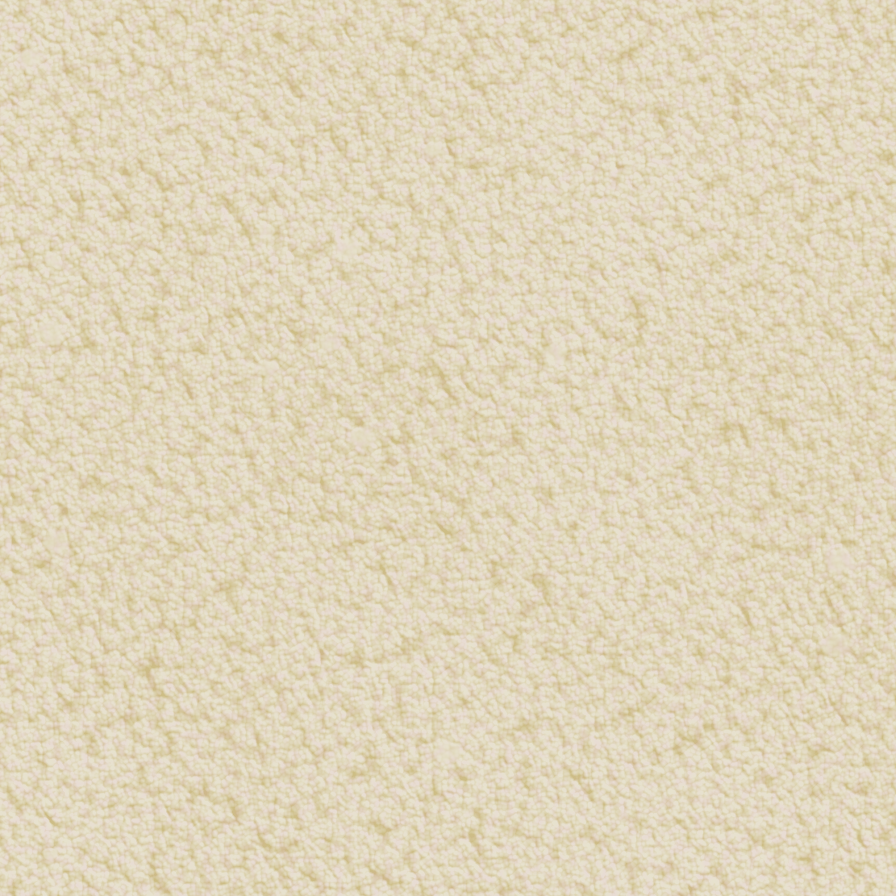
A three.js fragment shader for this texture:

```glsl
// Fine cream-coloured powder: soft clumped grains, short crevices and a few round lumps.
varying vec2 vUv;

const vec3 CREAM = vec3(0.877, 0.833, 0.728);
const vec3 TONE_STEP = vec3(0.021, 0.029, 0.058);
const vec3 ROSY_STEP = vec3(0.002, -0.008, 0.009);
const vec2 CREVICE_DIR = vec2(0.45, -0.89);
const vec2 LIGHT_OFFSET = vec2(0.0018, 0.003);

vec2 hash2(vec2 cell) {
  vec3 q = fract(vec3(cell.xyx) * vec3(0.1031, 0.1030, 0.0973));
  q += dot(q, q.yzx + 33.33);
  return fract((q.xx + q.yz) * q.zy);
}

// Cellular noise: softly blended squared distance to the nearest grain centre.
float grainDistance(vec2 p) {
  vec2 cell = floor(p);
  vec2 local = fract(p);
  float sum = 0.0;
  for (int y = -1; y <= 1; y++) {
    for (int x = -1; x <= 1; x++) {
      vec2 neighbour = vec2(float(x), float(y));
      vec2 toGrain = neighbour + hash2(cell + neighbour) - local;
      sum += exp(-12.0 * dot(toGrain, toGrain));
    }
  }
  return -log(sum) / 12.0;
}

// Layered sines that bend the cells out of their regular grid.
vec2 wobble(vec2 p, float frequency) {
  vec2 a = sin(p.yx * frequency + vec2(0.7, 2.1));
  vec2 b = sin((p.xy + p.yx * 0.6) * frequency * 1.7 + a);
  return 0.5 * (a + b);
}

// Coordinates along and across the crevices.
vec2 alongCrevices(vec2 p) {
  return vec2(dot(p, CREVICE_DIR), dot(p, vec2(-CREVICE_DIR.y, CREVICE_DIR.x)));
}

// Sparse rounded lumps, at most one in each cell.
float lumpMask(vec2 p, float density, float share) {
  vec2 q = p * density;
  vec2 cell = floor(q);
  vec2 centre = 0.3 + 0.4 * hash2(cell + 71.0);
  vec2 traits = hash2(cell + 137.0);
  float radius = mix(0.08, 0.17, traits.y);
  float dist = length((fract(q) - centre) * vec2(1.0, 1.15));
  return step(traits.x, share) * (1.0 - smoothstep(radius * 0.65, radius, dist));
}

// Depth below the powder's surface, from clumps down to single grains.
float powderDepth(vec2 p) {
  vec2 bent = p + 0.0016 * wobble(p, 210.0);
  vec2 aligned = alongCrevices(bent);
  float depth = 0.50 * grainDistance(aligned * vec2(52.0, 66.0) + 40.0);
  depth += 0.35 * grainDistance(bent * 122.0 + 9.0);
  depth += 0.30 * grainDistance(p * 215.0 + 23.0);
  float crevice = grainDistance(aligned * vec2(26.0, 68.0) + 90.0);
  depth += 0.24 * smoothstep(0.45, 0.95, crevice);
  return mix(depth, 0.08, 0.65 * lumpMask(bent, 9.0, 0.25));
}

void main() {
  // Relief and side light
  float depth = powderDepth(vUv);
  float slope = powderDepth(vUv + LIGHT_OFFSET) - depth;

  // Broad uneven heaping
  vec2 heap = wobble(vUv + 0.08 * wobble(vUv, 17.0), 9.0);
  float tone = (0.26 - depth) * 6.0 + slope * 4.5 + 0.15 * (heap.x + heap.y);
  tone = clamp(tone, -3.4, 1.5);

  // Slight drift between yellow and rosy grains
  float rosy = (grainDistance(vUv * 95.0 + 60.0) - 0.21) * 5.0;
  vec3 color = CREAM + TONE_STEP * tone + ROSY_STEP * clamp(rosy, -1.2, 1.6);
  gl_FragColor = vec4(color, 1.0);
}
```
